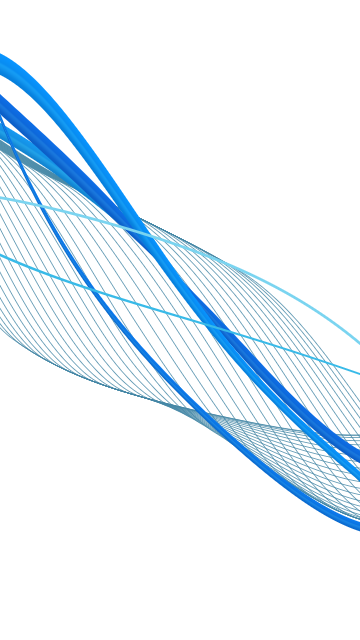
Reproduce this background procedurally as a WebGL 2 fragment shader.

```glsl
#version 300 es
precision highp float;
// Blue ribbons and a twisting veil of fine lines sweeping down across white.

#define LINE_COUNT 38
#define LINE_HALF_WIDTH 0.00115
#define FIRST_FALL -0.57
#define LAST_FALL 0.66
#define LINE_COLOR vec3(0.27, 0.53, 0.65)
#define AZURE vec3(0.03, 0.54, 0.93)
#define ROYAL vec3(0.05, 0.40, 0.84)
#define OCEAN vec3(0.08, 0.56, 0.88)
#define CYAN vec3(0.22, 0.73, 0.91)
#define PALE_CYAN vec3(0.48, 0.83, 0.94)

uniform vec2 u_resolution;
out vec4 outColor;

// Smooth curve through five heights, evenly spaced from x = 0 to x = 1.
float curve(float x, vec4 a, float last) {
    float t = 4.0 * x;
    vec4 d1 = vec4(a.yzw, last) - a;
    vec3 d2 = d1.yzw - d1.xyz;
    vec2 d3 = d2.yz - d2.xy;
    float d4 = d3.y - d3.x;
    return a.x + t * (d1.x + (t - 1.0) / 2.0 * (d2.x
         + (t - 2.0) / 3.0 * (d3.x + (t - 3.0) / 4.0 * d4)));
}

// Change of a field across one pixel.
float pixelStep(float field) {
    return max(length(vec2(dFdx(field), dFdy(field))), 1e-6);
}

// Band whose half height is measured vertically.
float band(float offset, float halfHeight) {
    float cover = clamp(0.5 + (halfHeight - abs(offset)) / pixelStep(offset), 0.0, 1.0);
    return cover * smoothstep(0.0, 0.002, halfHeight);
}

// Stroke whose half width is measured across the curve.
float stroke(float offset, float halfWidth) {
    return clamp(0.5 + halfWidth * u_resolution.x - abs(offset) / pixelStep(offset), 0.0, 1.0);
}

// Ribbon lit along its upper side, with a faint inner fold.
void ribbon(inout vec3 color, float offset, float halfHeight, vec3 tint) {
    float across = clamp(offset / max(halfHeight, 0.001), -1.0, 1.0);
    float fold = smoothstep(-0.25, 0.05, across) - smoothstep(0.05, 0.8, across);
    vec3 shade = tint * (1.0 - 0.08 * across) + vec3(0.05, 0.07, 0.03) * fold;
    color = mix(color, shade, band(offset, halfHeight));
}

// Each line leaves the upper rim at its own place and settles on the lower rim.
float veil(float x, float y) {
    float upper = curve(x, vec4(0.389, 0.537, 0.662, 0.806), 1.019);
    float lower = curve(x, vec4(0.914, 1.056, 1.130, 1.183), 1.208);
    float twist = 0.26 * smoothstep(0.38, 1.15, x);
    float clear = 1.0;
    for (int i = 0; i < LINE_COUNT; i++) {
        float s = float(i) / float(LINE_COUNT - 1);
        float start = mix(FIRST_FALL, LAST_FALL, s);
        float span = 0.6 + 0.75 * max(start, 0.0);
        float fall = smoothstep(0.0, 1.0, (x - start) / span);
        float rim = upper + 0.05 * (1.0 - s) * (1.0 - smoothstep(0.0, 0.4, x));
        float base = lower + twist * smoothstep(-0.57, 0.05, start);
        clear *= 1.0 - 0.85 * stroke(y - mix(rim, base, fall), LINE_HALF_WIDTH);
    }
    return 1.0 - clear;
}

void main() {
    // Units of canvas width; y runs down from the top edge.
    float x = gl_FragCoord.x / u_resolution.x;
    float y = (u_resolution.y - gl_FragCoord.y) / u_resolution.x;
    vec3 color = mix(vec3(1.0), LINE_COLOR, veil(x, y));

    // Broad ribbons, back to front.
    float ocean = y - curve(x, vec4(0.363, 0.537, 0.790, 1.090), 1.300);
    ribbon(color, ocean, 0.022 * (1.0 - smoothstep(0.18, 0.5, x)), OCEAN);

    float royal = y - curve(x, vec4(0.289, 0.521, 0.782, 1.056), 1.269);
    float pinch = exp(-pow(abs(x - 0.48) / 0.12, 2.0));
    ribbon(color, royal, mix(0.028, 0.018, x) - 0.014 * pinch, ROYAL);

    float azure = y - curve(x, vec4(0.178, 0.435, 0.792, 1.095), 1.324);
    ribbon(color, azure, mix(0.030, 0.014, smoothstep(0.25, 0.8, x)), AZURE);

    // Slender ribbon along the lower side.
    float slender = y - curve(x, vec4(0.324, 0.794, 1.086, 1.312), 1.463);
    ribbon(color, slender, mix(0.010, 0.013, x), mix(ROYAL, AZURE, 0.35));

    // Light strands crossing in front.
    float pale = y - curve(x, vec4(0.549, 0.606, 0.683, 0.789), 0.954);
    color = mix(color, PALE_CYAN, stroke(pale, 0.0038));
    float bright = y - curve(x, vec4(0.708, 0.803, 0.880, 0.956), 1.039);
    color = mix(color, CYAN, stroke(bright, mix(0.0036, 0.0026, x)));

    outColor = vec4(color, 1.0);
}
```
